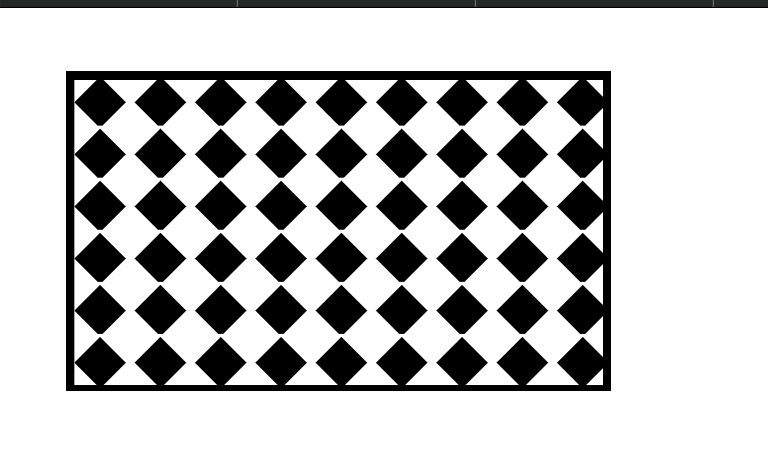
Write a WebGL 1 fragment shader that draws this pattern.

```glsl
precision highp float;

// A framed panel of black diamonds, nine across and six down, on white,
// below a thin dark strip with grey dividers. Cells are folded onto one
// diamond with a flattened lower tip; all shapes are distance functions.

uniform vec2 u_resolution;

// Lengths are in canvas heights.
const vec2 GRID_COUNT = vec2(9.0, 6.0);
const vec2 GRID_PITCH = vec2(0.13407, 0.11573);
const vec2 GRID_START = vec2(0.2224, 0.1940);
const float DIAMOND_RADIUS = 0.0573;
const float DIAMOND_FLAT = 0.0518;

const vec2 FRAME_MIN = vec2(0.1467, 0.1311);
const vec2 FRAME_MAX = vec2(1.3578, 0.8422);
const vec2 PANEL_MIN = vec2(0.1652, 0.1444);
const vec2 PANEL_MAX = vec2(1.3400, 0.8222);

const float STRIP_HEIGHT = 0.0178;
const float STRIP_EDGE = 0.0026;
const float DIVIDER_PITCH = 0.5289;
const float DIVIDER_SHIFT = -0.0013;
const float DIVIDER_WIDTH = 0.0028;

const vec3 WHITE = vec3(1.0);
const vec3 BLACK = vec3(0.0);
const vec3 STRIP_COLOR = vec3(0.15, 0.155, 0.155);
const vec3 DIVIDER_COLOR = vec3(0.42);

// Coverage of a shape from its signed distance.
float coverage(float dist, float pixel) {
    return clamp(0.5 - dist / pixel, 0.0, 1.0);
}

float boxDistance(vec2 p, vec2 low, vec2 high) {
    vec2 d = max(low - p, p - high);
    return max(d.x, d.y);
}

// Diamond whose lower tip is cut off at the given depth.
float diamondDistance(vec2 p, float radius, float flatDepth) {
    float diamond = (abs(p.x) + abs(p.y) - radius) * 0.70711;
    return max(diamond, -p.y - flatDepth);
}

// Offset from the nearest centre in a finite grid.
vec2 gridOffset(vec2 p, vec2 start, vec2 pitch, vec2 count) {
    vec2 cell = floor((p - start) / pitch + 0.5);
    return p - start - pitch * clamp(cell, vec2(0.0), count - 1.0);
}

// Distance from the nearest line in a row of vertical lines.
float lineDistance(float x, float pitch, float shift, float width) {
    float offset = mod(x - shift + 0.5 * pitch, pitch) - 0.5 * pitch;
    return abs(offset) - 0.5 * width;
}

void main() {
    vec2 p = gl_FragCoord.xy / u_resolution.y;
    float pixel = 1.0 / u_resolution.y;
    vec3 color = WHITE;

    // Diamonds and their frame
    vec2 local = gridOffset(p, GRID_START, GRID_PITCH, GRID_COUNT);
    float diamonds = diamondDistance(local, DIAMOND_RADIUS, DIAMOND_FLAT);
    float outer = boxDistance(p, FRAME_MIN, FRAME_MAX);
    float inner = boxDistance(p, PANEL_MIN, PANEL_MAX);
    float ink = max(outer, min(diamonds, -inner));
    color = mix(color, BLACK, coverage(ink, pixel));

    // Dark strip with a black lower edge
    float depth = 1.0 - p.y;
    float stripFace = depth - (STRIP_HEIGHT - STRIP_EDGE);
    color = mix(color, BLACK, coverage(depth - STRIP_HEIGHT, pixel));
    color = mix(color, STRIP_COLOR, coverage(stripFace, pixel));

    // Grey dividers within the strip
    float divider = lineDistance(p.x, DIVIDER_PITCH, DIVIDER_SHIFT, DIVIDER_WIDTH);
    color = mix(color, DIVIDER_COLOR, coverage(max(divider, stripFace), pixel));

    gl_FragColor = vec4(color, 1.0);
}
```
